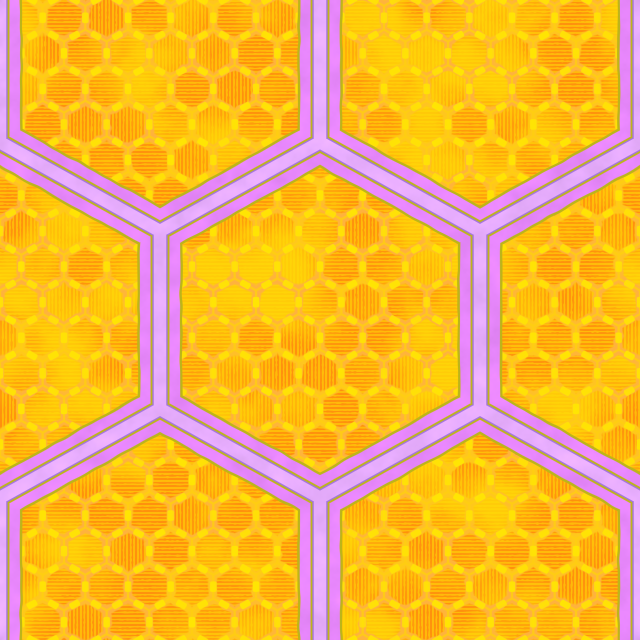
Write a three.js fragment shader that draws this pattern.

```glsl
// Large framed hexagons over a fine honeycomb of striped amber cells.
// Frames are nested bands of one hexagon distance; each small cell hashes its
// stripe direction and tone, and wrapping noise adds a painted wear.
#define COLUMNS 15.0
#define ROWS 18.0
#define STRIPES 180.0
#define SOFT 0.0011
#define YELLOW vec3(1.0, 0.83, 0.03)
#define ORANGE vec3(1.0, 0.57, 0.05)
#define PEACH vec3(1.0, 0.70, 0.24)
#define CHIP vec3(1.0, 0.90, 0.01)
#define OLIVE vec3(0.74, 0.71, 0.10)
#define VIOLET vec3(0.64, 0.46, 0.86)
#define ORCHID vec3(0.91, 0.53, 0.99)
#define LAVENDER vec3(0.91, 0.68, 1.0)

varying vec2 vUv;

// Unit normal of the slanted hexagon sides
const vec2 SLANT = vec2(0.4856, 0.8742);

float hash(vec2 p) {
  vec3 q = fract(vec3(p.xyx) * 0.1031);
  q += dot(q, q.yzx + 33.33);
  return fract((q.x + q.y) * q.z);
}

// Value noise that repeats after a whole number of cells
float noise(vec2 uv, float period) {
  vec2 p = uv * period, i = floor(p), f = fract(p);
  f = f * f * (3.0 - 2.0 * f);
  vec2 a = mod(i, period), b = mod(i + 1.0, period);
  return mix(mix(hash(a), hash(vec2(b.x, a.y)), f.x),
             mix(hash(vec2(a.x, b.y)), hash(b), f.x), f.y);
}

float clouds(vec2 uv, float period) {
  float sum = 0.0, weight = 0.5;
  for (int i = 0; i < 4; i++) {
    sum += weight * noise(uv, period);
    weight *= 0.5;
    period *= 2.0;
  }
  return sum / 0.9375;
}

float below(float d, float limit) {
  return 1.0 - smoothstep(limit - SOFT, limit + SOFT, d);
}

// Distances inward from the upright and the slanted sides
vec2 hexSides(vec2 p, float halfWidth, float apex) {
  p = abs(p);
  return vec2(halfWidth - p.x, dot(SLANT, vec2(-p.x, apex - p.y)));
}

float hexEdge(vec2 p, float halfWidth, float apex) {
  vec2 s = hexSides(p, halfWidth, apex);
  return min(s.x, s.y);
}

// Distance from the centre line of the large frames, staggered by row
float frameDistance(vec2 uv) {
  vec2 middle = vec2(fract(uv.x * 2.0) * 0.5, uv.y - 0.5);
  middle.x = min(middle.x, 0.5 - middle.x);
  vec2 outer = vec2(0.25 - middle.x, 0.5 - abs(middle.y));
  return max(hexEdge(middle, 0.25, 5.0 / 18.0), hexEdge(outer, 0.25, 13.0 / 36.0));
}

vec3 honeycomb(vec2 uv) {
  // Find the small hexagon that holds this point
  vec2 grid = uv * vec2(COLUMNS, ROWS), local = vec2(0.0), id = vec2(0.0);
  float edge = -1.0, halfWidth = 0.5 / COLUMNS, apex = 2.0 / (3.0 * ROWS);
  for (int j = -1; j <= 1; j++) {
    float row = floor(grid.y) + float(j);
    float shift = 0.5 * mod(row, 2.0);
    float column = floor(grid.x - shift + 0.5);
    vec2 q = (grid - vec2(column + shift, row + 0.5)) / vec2(COLUMNS, ROWS);
    float d = hexEdge(q, halfWidth, apex);
    if (d > edge) {
      edge = d;
      local = q;
      id = mod(vec2(column, row), vec2(COLUMNS, ROWS));
    }
  }

  // Striped fill with cloudy wear
  float wash = clouds(uv, 9.0), grain = noise(uv, 256.0);
  float tone = hash(id + 7.0);
  float across = hash(id + 31.0) < 0.27 ? uv.x : uv.y;
  float stripe = 0.5 + 0.5 * sin(6.2831853 * STRIPES * across);
  float heat = smoothstep(0.25, 0.75, wash + 0.22 * (tone - 0.5));
  float ink = smoothstep(0.25, 0.75, stripe + 0.35 * (grain - 0.5));
  vec3 fill = mix(YELLOW, ORANGE, heat * 0.38 + ink * (0.12 + 0.5 * heat));

  // Peach joints, thin threads and a chip on the middle of every side
  float ragged = edge + 0.004 * (noise(uv, 120.0) - 0.5);
  vec3 joint = mix(PEACH, YELLOW, 0.65 * smoothstep(0.4, 0.7, clouds(uv + 0.37, 12.0)));
  vec3 color = mix(fill, joint, 1.0 - smoothstep(0.0045, 0.0085, ragged));
  vec2 sides = hexSides(local, halfWidth, apex), a = abs(local);
  vec2 tangent = vec2(SLANT.y, -SLANT.x);
  float along = sides.x < sides.y ? a.y
    : abs(dot(a - vec2(0.5 * halfWidth, 0.75 * apex), tangent));
  float chip = length(max(vec2(edge, along) - vec2(0.0024, 0.0055), 0.0));
  color = mix(color, mix(YELLOW, PEACH, 0.15), 0.8 * below(edge, 0.0018));
  return mix(color, CHIP, below(chip, 0.0027) * (0.75 + 0.25 * noise(uv, 40.0)));
}

void main() {
  vec3 color = honeycomb(vUv);
  float d = frameDistance(vUv);
  float wobble = d + 0.0022 * (noise(vUv, 48.0) - 0.5);
  float paint = 0.94 + 0.12 * clouds(vUv, 32.0);

  // Frame bands, from the inner rim to the middle
  color = mix(color, OLIVE, below(wobble, 0.0350));
  color = mix(color, ORCHID * paint, below(wobble, 0.0312));
  color = mix(color, OLIVE, below(d, 0.0148));
  color = mix(color, VIOLET, below(d, 0.0119));
  color = mix(color, LAVENDER * paint, below(d, 0.0098));
  gl_FragColor = vec4(clamp(color, 0.0, 1.0), 1.0);
}
```
